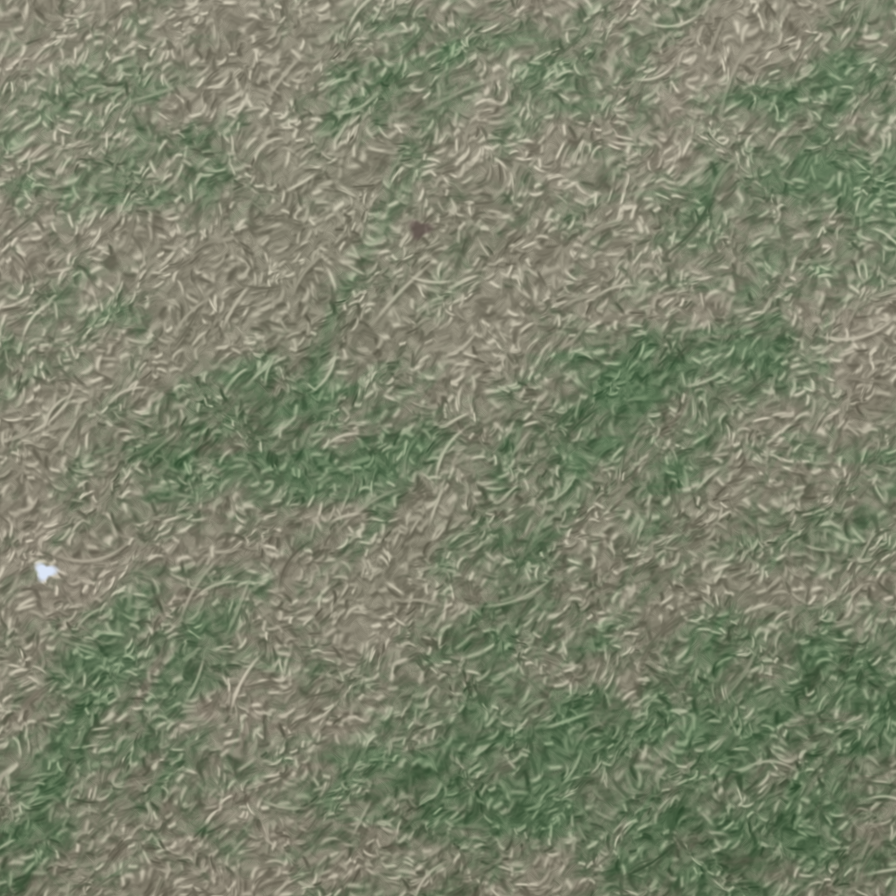
Reproduce this texture procedurally as a Shadertoy shader.

```glsl
const vec3 STRAW = vec3(0.562, 0.545, 0.478);
const vec3 GRASS = vec3(0.372, 0.464, 0.345);
const vec3 PEBBLE = vec3(0.36, 0.31, 0.29);
const vec3 CHIP = vec3(0.86, 0.90, 0.97);
const float LEAN = 0.68;      // prevailing blade direction in radians
const float SHADOW = -0.19;   // tone of the gaps between blades

vec3 hash3(vec3 p) {
    p = fract(p * vec3(0.1031, 0.1030, 0.0973));
    p += dot(p, p.yxz + 33.33);
    return fract((p.xxy + p.yxx) * p.zyx);
}

vec2 rotate(vec2 p, float angle) {
    float c = cos(angle), s = sin(angle);
    return vec2(c * p.x + s * p.y, c * p.y - s * p.x);
}

// Warped, layered sines: an irregular field centred on zero
float sineField(vec2 p, float phase) {
    float sum = 0.0, amp = 1.0;
    for (int i = 0; i < 5; i++) {
        p += 0.7 * sin(p.yx * 1.2 + phase + float(i));
        sum += amp * sin(p.x) * sin(p.y);
        p = rotate(p, 1.9) * 1.7 + phase;
        amp *= 0.62;
    }
    return sum;
}

// Blurred mask of a bent blade lying along the x axis
float blade(vec2 q, float halfLength, float halfWidth, float bend) {
    float across = (q.y + bend * (q.x * q.x - 0.1)) / halfWidth;
    float along = abs(q.x) / halfLength;
    return exp(-1.6 * across * across) * (1.0 - smoothstep(0.35, 1.0, along));
}

// Lays one cellular layer of blades, each with a shaded lower side, over a tone
float layBlades(float tone, vec2 p, float seed, vec2 size, float density, float spread) {
    vec2 cell = floor(p);
    for (int j = -1; j <= 1; j++)
    for (int i = -1; i <= 1; i++) {
        vec2 id = cell + vec2(i, j);
        vec3 place = hash3(vec3(id + 71.0, seed));
        vec3 form = hash3(vec3(id + 203.0, seed + 17.0));
        if (place.z > density) continue;
        vec2 offset = p - id - place.xy;
        float angle = LEAN + spread * (form.x + fract(form.x * 57.0) - 1.0);
        float halfLength = size.x * mix(0.6, 1.2, form.y);
        float bend = 1.2 * (fract(form.y * 43.0) - 0.5);
        vec2 q = rotate(offset, angle);
        vec2 shaded = rotate(offset + size.y * vec2(-0.6, 1.3), angle);
        tone = mix(tone, SHADOW, 0.36 * blade(shaded, halfLength, size.y, bend));
        tone = mix(tone, 0.44 * (form.z - 0.42), 0.9 * blade(q, halfLength, size.y, bend));
    }
    return tone;
}

// Small uneven scrap lying on the ground
float scrap(vec2 p, vec2 center, float radius) {
    vec2 d = p - center;
    float edge = radius * (1.0 + 0.25 * sin(3.0 * atan(d.y, d.x) + 1.0));
    return 1.0 - smoothstep(0.5 * edge, 1.2 * edge, length(d * vec2(0.85, 1.1)));
}

void mainImage(out vec4 fragColor, in vec2 fragCoord) {
    vec2 uv = fragCoord / iResolution.y;

    // Matted short blades on an uneven bed
    vec2 curl = 0.004 * sin(uv.yx * vec2(61.0, 53.0) + 3.0 * sin(uv * 23.0));
    float tone = 0.04 * sineField(uv * 190.0, 2.3);
    for (int k = 0; k < 6; k++) {
        float layer = float(k);
        vec2 p = (uv + curl) * (42.0 + 3.0 * layer) + layer * 9.37;
        tone = layBlades(tone, p, layer * 5.0 + 1.0, vec2(0.58, 0.155), 0.85, 1.7);
    }

    // Sparse long stems
    tone = layBlades(tone, uv * 15.0 + 4.2, 61.0, vec2(0.75, 0.042), 0.18, 0.8);
    tone = layBlades(tone, uv * 21.0 + 8.7, 83.0, vec2(0.65, 0.055), 0.18, 1.0);

    // Living grass in loose slanted patches, fuller towards the lower right
    float mottle = sineField(rotate(uv, 0.6) * vec2(33.0, 52.0), 3.2);
    float speckle = sineField(uv * 115.0, 4.1);
    float patches = sineField(rotate(uv, 0.5) * vec2(9.0, 15.0), 1.4);
    patches += 0.7 * (uv.x - uv.y) + 0.45 * mottle + 0.25 * speckle - 0.8 * tone;
    float green = smoothstep(-0.9, 2.0, patches);

    // Ground colour with slow warm and pale drifts
    float drift = sineField(uv * 6.0, 5.6);
    vec3 color = mix(STRAW, GRASS, green);
    color += drift * vec3(0.015, 0.009, 0.012);
    color += 0.05 * (uv.y - 0.5) + 0.010 * mottle;
    color += tone * mix(vec3(1.0, 0.98, 0.93), vec3(0.92, 0.88, 0.8), green);

    // Stray scraps
    color = mix(color, PEBBLE, 0.75 * scrap(uv, vec2(0.468, 0.744), 0.012));
    color = mix(color, CHIP, scrap(uv, vec2(0.050, 0.362), 0.011));

    fragColor = vec4(clamp(color, 0.0, 1.0), 1.0);
}
```
